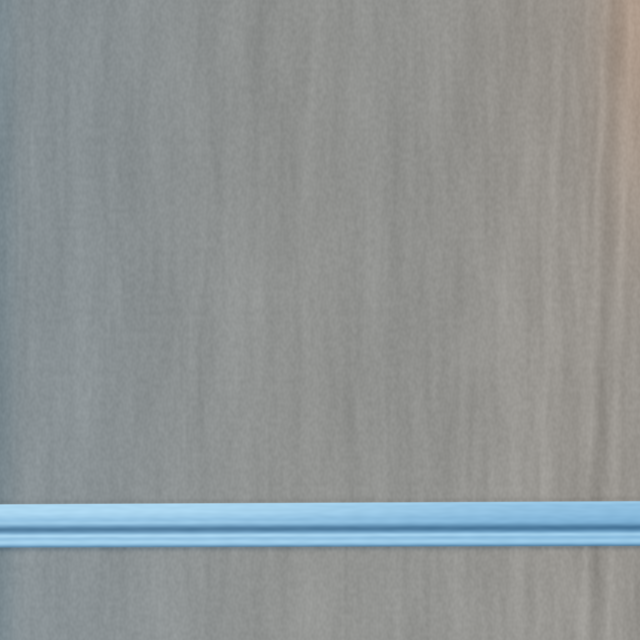
Give the GLSL for this texture, as a WebGL 1 fragment shader.

```glsl
precision highp float;

uniform vec2 u_resolution;

vec2 gradientAt(vec2 cell) {
    float angle = 6.2832 * fract(sin(dot(cell, vec2(127.1, 311.7))) * 43758.55);
    return vec2(cos(angle), sin(angle));
}

float gradientNoise(vec2 p) {
    vec2 cell = floor(p);
    vec2 f = p - cell;
    vec2 s = f * f * f * (f * (f * 6.0 - 15.0) + 10.0);
    float a = dot(gradientAt(cell), f);
    float b = dot(gradientAt(cell + vec2(1.0, 0.0)), f - vec2(1.0, 0.0));
    float c = dot(gradientAt(cell + vec2(0.0, 1.0)), f - vec2(0.0, 1.0));
    float d = dot(gradientAt(cell + vec2(1.0, 1.0)), f - vec2(1.0, 1.0));
    return mix(mix(a, b, s.x), mix(c, d, s.x), s.y);
}

float bump(float x, float center, float width) {
    float d = (x - center) / width;
    return exp(-d * d);
}

// Octaves stretched along the vertical fibre direction
float woodGrain(vec2 uv) {
    vec2 p = uv;
    p.x += 0.012 * gradientNoise(uv * vec2(5.0, 3.0));
    vec2 scale = vec2(13.0, 1.3);
    float weight = 0.026;
    float grain = 0.0;
    for (int i = 0; i < 4; i++) {
        grain += weight * gradientNoise(p * scale + float(i) * 17.3);
        scale *= vec2(1.9, 2.0);
        weight *= 0.96;
    }
    return grain;
}

float surfaceMottle(vec2 uv) {
    return 0.022 * gradientNoise(uv * vec2(110.0, 75.0))
         + 0.026 * gradientNoise(uv * vec2(210.0, 150.0) + 31.0);
}

vec3 woodColor(vec2 uv) {
    vec3 cool = vec3(0.525, 0.560, 0.575);
    vec3 neutral = vec3(0.565, 0.570, 0.560);
    vec3 warm = vec3(0.605, 0.580, 0.550);
    vec3 color = mix(cool, neutral, smoothstep(0.0, 0.55, uv.x));
    color = mix(color, warm, smoothstep(0.55, 1.0, uv.x) * mix(0.45, 1.0, uv.y));

    // Warm light at the upper right, cooler shade at the left edge
    color += vec3(0.07, 0.02, -0.01) * bump(uv.x, 1.0, 0.06) * smoothstep(0.4, 1.0, uv.y);
    color -= vec3(0.05, 0.03, 0.02) * bump(uv.x, 0.0, 0.025);
    color += 0.012 * (1.0 - smoothstep(0.0, 0.4, uv.y));

    // Broad fibres near the right side
    float lean = uv.x + 0.035 * (1.0 - uv.y);
    float fibres = bump(lean, 0.945, 0.006) - bump(lean, 0.962, 0.008)
                 + 0.8 * bump(lean, 0.985, 0.006) + 0.6 * bump(lean, 0.875, 0.007);
    color += 0.028 * fibres;

    float strength = mix(0.8, 1.25, smoothstep(0.4, 1.0, uv.x));
    return color + woodGrain(uv) * strength + surfaceMottle(uv);
}

// Height runs from 0 at the lower rim to 1 at the upper rim
vec3 railColor(float height, vec2 uv) {
    vec3 pale = vec3(0.68, 0.85, 0.95);
    vec3 blue = vec3(0.55, 0.74, 0.87);
    vec3 deep = vec3(0.31, 0.48, 0.61);
    float shade = smoothstep(0.15, 1.0, uv.x);

    vec3 color = mix(blue, pale, smoothstep(0.55, 0.82, height) * (1.0 - 0.65 * shade));
    color = mix(color, pale, 0.55 * bump(height, 0.56, 0.05) * (1.0 - shade));
    color = mix(color, deep, 0.95 * bump(height, 0.41, 0.085));
    color = mix(color, pale, 0.9 * bump(height, 0.26, 0.045));
    color = mix(color, pale, 0.75 * bump(height, 0.12, 0.06));
    color = mix(color, pale, 0.5 * bump(height, 0.97, 0.035));
    color = mix(color, deep, 0.75 * bump(height, 0.0, 0.045));
    color -= vec3(0.04, 0.03, 0.02) * shade;
    return color + 0.025 * gradientNoise(uv * vec2(35.0, 190.0));
}

void main() {
    vec2 uv = gl_FragCoord.xy / u_resolution;
    float softness = max(0.0015, 1.0 / u_resolution.y);

    float lower = mix(0.1445, 0.1470, uv.x);
    float upper = mix(0.2120, 0.2170, uv.x);
    float height = (uv.y - lower) / (upper - lower);
    float rail = smoothstep(lower - softness, lower + softness, uv.y)
               * (1.0 - smoothstep(upper - softness, upper + softness, uv.y));

    // Contact shadows beside the rail
    vec3 color = woodColor(uv);
    color -= vec3(0.10, 0.08, 0.06) * bump(uv.y, lower - 0.001, 0.005);
    color -= 0.03 * bump(uv.y, upper + 0.003, 0.004);

    color = mix(color, railColor(height, uv), rail);
    gl_FragColor = vec4(clamp(color, 0.0, 1.0), 1.0);
}
```
